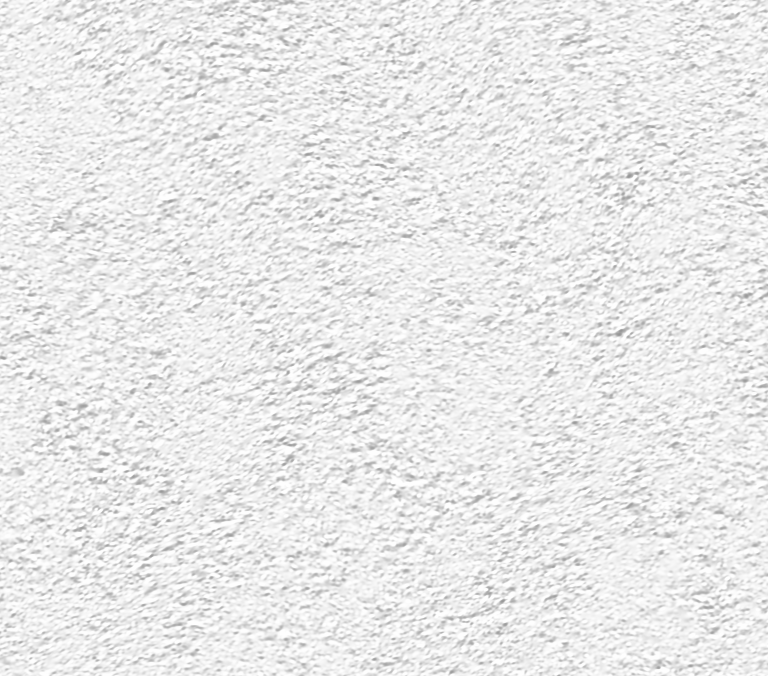
A Shadertoy shader for this texture:

```glsl
// Rough white plaster: fine raked grains with clustered grey pits and smooth pale patches.

const float GRAIN_TILT = 0.25;
const float LIGHT_SPREAD = 1.5;

// Three random values per cell, each in 0..1
vec3 hash3(vec2 cell, float seed) {
    vec3 q = fract(vec3(cell.xyx + seed) * vec3(0.1031, 0.1030, 0.0973));
    q += dot(q, q.yxz + 33.33);
    return fract((q.xxy + q.yzz) * q.zyx);
}

mat2 rotation(float angle) {
    float c = cos(angle), s = sin(angle);
    return mat2(c, -s, s, c);
}

// Cellular noise from scattered soft bumps and dents.
// x: height, y: slope along the light; both scaled to unit deviation.
vec2 bumps(vec2 p, float seed) {
    vec2 cell = floor(p), local = fract(p), sum = vec2(0.0);
    for (int j = -1; j <= 1; j++) {
        for (int i = -1; i <= 1; i++) {
            vec2 offset = vec2(i, j);
            vec3 rnd = hash3(cell + offset, seed);
            vec2 d = local - offset - rnd.xy;
            float falloff = max(1.0 - dot(d, d), 0.0);
            float weight = (2.0 * rnd.z - 1.0) * falloff * falloff * falloff;
            // Each bump faces the light a little differently
            float facing = LIGHT_SPREAD * (fract(rnd.z * 17.0) - 0.5);
            sum += weight * vec2(1.0, dot(d, vec2(sin(facing), cos(facing))));
        }
    }
    return sum * vec2(2.585, 10.34);
}

// Layered sines that bend the grain rows
vec2 bend(vec2 p, float frequency, float amount) {
    vec2 q = p * frequency;
    vec2 wave = sin(q.yx * vec2(1.0, 1.3) + 1.7 * sin(q * 0.61 + 2.0));
    return p + amount * wave;
}

// Broad variation between smooth and pitted areas
float roughness(vec2 p) {
    float broad = bumps(p * vec2(6.5, 5.0), 11.0).x;
    float medium = bumps(p * vec2(15.0, 14.0), 23.0).x;
    float small = bumps(p * vec2(32.0, 40.0), 37.0).x;
    return clamp(0.45 * broad + 0.6 * medium + 0.65 * small, -1.7, 2.2);
}

// Shaded relief of one grain size; rows gives the cells per canvas height
float relief(vec2 p, float rows, float stretch, float seed) {
    return bumps(p * rows * vec2(1.0 / stretch, 1.0), seed).y;
}

// Grey level from shade: white highlights, long but limited dark tail
float plasterTone(float shade) {
    float s = 1.2 * shade * inversesqrt(1.0 + 0.12 * shade * shade);
    s = max(s, -1.9);
    return 1.0 - (0.068 + 0.063 * s + 0.015 * s * s);
}

void mainImage(out vec4 fragColor, in vec2 fragCoord) {
    vec2 uv = fragCoord / iResolution.y;

    // Tilted and slightly bent grain space
    vec2 p = rotation(GRAIN_TILT) * bend(uv, 9.0, 0.01) + 3.0;

    // Grain sizes, from fine tooth to larger chips
    float fine = relief(p, 185.0, 1.3, 51.0);
    float chips = relief(p, 108.0, 1.55, 67.0);
    float lumps = relief(p, 58.0, 1.5, 83.0);

    // Pitted areas deepen the chips more than the fine tooth
    float rough = roughness(bend(uv, 23.0, 0.01) + 5.0);
    float shade = 0.70 * fine * (1.0 + 0.15 * rough)
                + (0.52 * chips + 0.22 * lumps) * (1.0 + 0.38 * rough)
                + 0.11 * rough;

    fragColor = vec4(vec3(clamp(plasterTone(shade), 0.0, 1.0)), 1.0);
}
```
